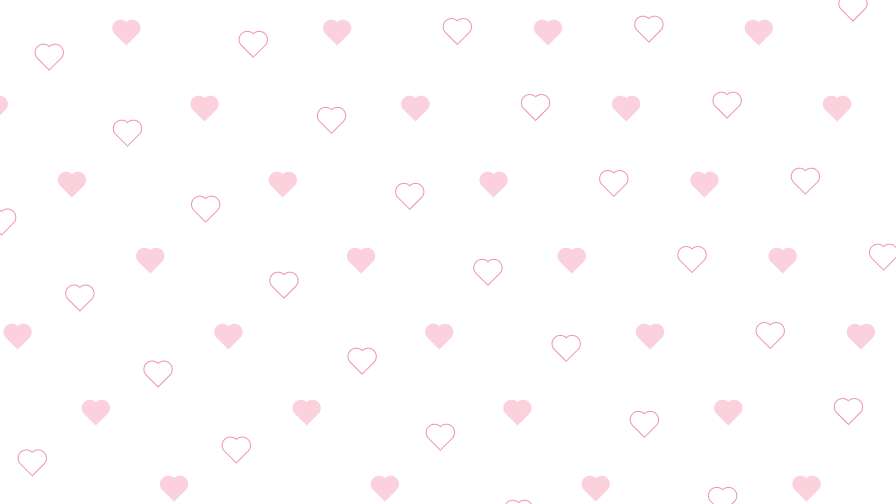
Reproduce this pattern procedurally as a Shadertoy shader.

```glsl
// Sparse pink hearts on white: a slanted lattice of filled hearts, interleaved
// with diagonal chains of thin outlined hearts. Every heart is one signed
// distance function; the canvas is measured as 432 units high.

const float CANVAS_HEIGHT = 432.0;
const float HEART_SIZE = 20.1;
const float STROKE_WIDTH = 0.85;
const vec2 DIAGONAL = vec2(67.05, -65.15);    // step down-right shared by all hearts

const vec3 PAPER = vec3(1.0);
const vec3 FILL_PINK = vec3(0.984, 0.820, 0.871);
const vec3 STROKE_PINK = vec3(0.925, 0.580, 0.675);

float dot2(vec2 v) { return dot(v, v); }

// Signed distance to a heart: a square on its corner with two half discs
float heartDistance(vec2 p, float size) {
    p = p / size + vec2(0.0, 0.6);            // tip of the heart at the origin
    p.x = abs(p.x);
    float d;
    if (p.x + p.y > 1.0) {
        d = length(p - vec2(0.25, 0.75)) - sqrt(2.0) / 4.0;
    } else {
        float notch = dot2(p - vec2(0.0, 1.0));
        float side = dot2(p - 0.5 * max(p.x + p.y, 0.0));
        d = sqrt(min(notch, side)) * sign(p.x - p.y);
    }
    return d * size;
}

// Offset from the nearest point of a lattice whose rows shift sideways
vec2 latticeOffset(vec2 p, vec2 origin, vec2 rowStep, float spacing) {
    p -= origin;
    p -= rowStep * round(p.y / rowStep.y);
    p.x -= spacing * round(p.x / spacing);
    return p;
}

// Offset from the nearest point of an endless straight chain
vec2 chainOffset(vec2 p, vec2 origin, vec2 chainStep) {
    p -= origin;
    return p - chainStep * round(dot(p, chainStep) / dot2(chainStep));
}

// Start of each outlined chain; the last two are nudged off the even spacing
vec2 chainOrigin(float chain) {
    vec2 origin = vec2(42.2, 384.0) + chain * vec2(174.9, 11.0);
    origin += step(2.5, chain) * vec2(-10.7, -9.0);
    origin.y += step(3.5, chain) * 7.0;
    return origin;
}

// Pixel coverage of a filled shape
float fillCoverage(float d, float pixel) {
    return clamp(0.5 - d / pixel, 0.0, 1.0);
}

// Pixel coverage of a stroke, also right for strokes thinner than a pixel
float strokeCoverage(float d, float width, float pixel) {
    return fillCoverage(d - 0.5 * width, pixel) - fillCoverage(d + 0.5 * width, pixel);
}

void mainImage(out vec4 fragColor, in vec2 fragCoord) {
    float pixel = CANVAS_HEIGHT / iResolution.y;
    vec2 p = fragCoord * pixel;

    // Filled hearts
    vec2 q = latticeOffset(p, vec2(108.3, 405.0), DIAGONAL, 180.7);
    float filled = fillCoverage(heartDistance(q, HEART_SIZE), pixel);
    vec3 color = mix(PAPER, FILL_PINK, filled);

    // Outlined hearts
    float outline = 0.0;
    for (int i = -2; i <= 4; i++) {
        q = chainOffset(p, chainOrigin(float(i)), DIAGONAL);
        float d = heartDistance(q, HEART_SIZE);
        outline = max(outline, strokeCoverage(d, STROKE_WIDTH, pixel));
    }
    color = mix(color, STROKE_PINK, outline);

    fragColor = vec4(color, 1.0);
}
```
